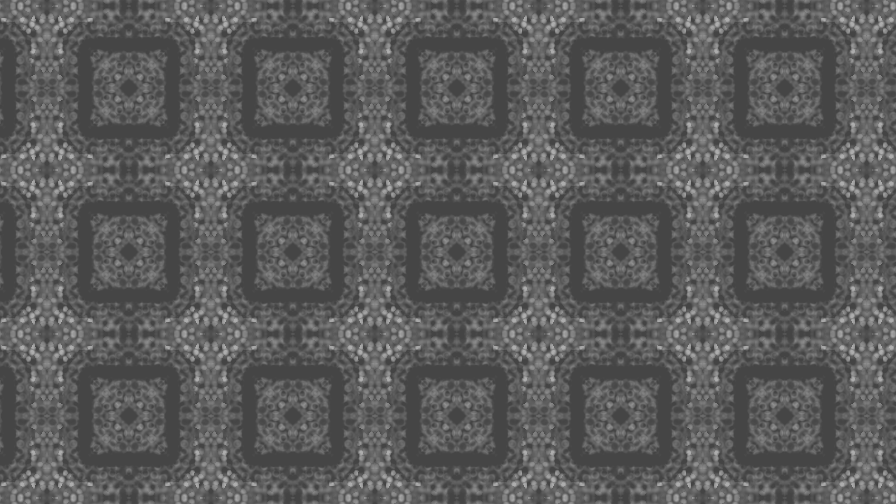
A Shadertoy shader for this pattern:

```glsl
// Grey mirrored tiles: a speckled square medallion inside a dark rounded frame,
// set in a grainy field. Each tile is folded into one quadrant, then shaded
// with distance functions, gradient noise and jittered cell spots.

#define TILE 0.3253          // tile period in canvas heights
#define SHIFT_X 0.0175       // tile centre offset from canvas centre
#define FRAME_OUT 0.62       // half sizes, where 1 is half a tile
#define FRAME_IN 0.465
#define HALO_OUT 0.79
#define GRAIN_FREQ 14.0
#define RING_FREQ 8.0
#define GRAIN_GAIN 0.36
#define MOTTLE_GAIN 0.30
#define FRAME_TONE 0.272

vec2 hash2(vec2 p) {
    p = vec2(dot(p, vec2(127.1, 311.7)), dot(p, vec2(269.5, 183.3)));
    return fract(sin(p) * 43758.5);
}

float gradientNoise(vec2 p) {
    vec2 i = floor(p), f = fract(p);
    vec2 u = f * f * (3.0 - 2.0 * f), e = vec2(1, 0);
    float a = dot(hash2(i) * 2.0 - 1.0, f);
    float b = dot(hash2(i + e.xy) * 2.0 - 1.0, f - e.xy);
    float c = dot(hash2(i + e.yx) * 2.0 - 1.0, f - e.yx);
    float d = dot(hash2(i + e.xx) * 2.0 - 1.0, f - e.xx);
    return mix(mix(a, b, u.x), mix(c, d, u.x), u.y);
}

// Distance to the nearest jittered spot, and that spot's random value.
vec2 cellSpot(vec2 p) {
    vec2 cell = floor(p), best = vec2(9.0, 0.0);
    for (int y = -1; y <= 1; y++)
    for (int x = -1; x <= 1; x++) {
        vec2 id = cell + vec2(x, y);
        vec2 h = hash2(id);
        float d = length(id + 0.1 + 0.8 * h - p);
        if (d < best.x) best = vec2(d, fract(h.x * 7.3 + h.y * 3.1));
    }
    return best;
}

float roundBox(vec2 p, float halfSize, float radius) {
    vec2 d = abs(p) - halfSize + radius;
    return length(max(d, 0.0)) + min(max(d.x, d.y), 0.0) - radius;
}

float inside(float d, float soft) {
    return 1.0 - smoothstep(-soft, soft, d);
}

float spot(vec2 p, vec2 centre, vec2 radius) {
    return 1.0 - smoothstep(0.5, 1.2, length((p - centre) / radius));
}

float ringTexture(vec2 p) {
    vec2 s = cellSpot(p * RING_FREQ);
    return smoothstep(0.17, 0.0, abs(s.x - 0.32)) * (0.4 + 0.6 * s.y);
}

// Bright grains over dark mottling, sparser beside the vertical axis.
float fieldTone(vec2 q) {
    vec2 s = cellSpot(q * GRAIN_FREQ);
    float grain = smoothstep(0.75, 0.2, s.x) * s.y * sqrt(s.y);
    float density = mix(0.35, 1.0, smoothstep(0.25, 0.45, q.x));
    density *= mix(0.8, 1.0, smoothstep(0.3, 0.7, q.y));
    float tone = 0.345 + MOTTLE_GAIN * gradientNoise(q * 13.0 + 4.7);
    tone += 0.10 * gradientNoise(q * 5.0 + 9.2);
    return tone + GRAIN_GAIN * grain * density - 0.03 * (1.0 - density);
}

float haloTone(vec2 q) {
    float tone = 0.325 + 0.8 * MOTTLE_GAIN * gradientNoise(q * 15.0 + 2.3);
    return tone + 0.08 * ringTexture(q + 3.1);
}

// m is folded on the diagonal, so the medallion has eightfold symmetry.
float medallionTone(vec2 m) {
    float tone = 0.35 + 0.8 * MOTTLE_GAIN * gradientNoise(m * 18.0 + 6.4);
    tone += 0.10 * ringTexture(m + 1.7);
    tone += 0.22 * spot(m, vec2(0.145, 0.13), vec2(0.04));
    tone += 0.14 * spot(m, vec2(0.21, 0.04), vec2(0.045, 0.025));
    tone += 0.06 * spot(m, vec2(0.30, 0.25), vec2(0.06));
    float diamond = inside(m.x + m.y - 0.125, 0.025);
    return mix(tone, FRAME_TONE, diamond);
}

void mainImage(out vec4 fragColor, in vec2 fragCoord) {
    vec2 uv = (fragCoord - 0.5 * iResolution.xy) / iResolution.y;
    vec2 p = (uv - vec2(SHIFT_X, 0.0)) / TILE;
    vec2 q = abs(fract(p + 0.5) - 0.5) * 2.0;
    vec2 m = vec2(max(q.x, q.y), min(q.x, q.y));
    float soft = max(0.02, 1.5 / (iResolution.y * TILE));
    float ragged = gradientNoise(m * 22.0 + 8.1);

    // Field, halo and the dark arcs at the halo corners
    float halo = roundBox(q, HALO_OUT, 0.32) + 0.07 * ragged;
    float tone = mix(fieldTone(q), haloTone(q), inside(halo, 0.04));
    float arc = inside(abs(halo) - 0.02, 0.02) * smoothstep(0.35, 0.6, m.y);
    tone -= 0.08 * arc;

    // Frame and medallion, whose sides bow slightly inward
    float frame = roundBox(q, FRAME_OUT, 0.19) + 0.04 * ragged;
    tone = mix(tone, FRAME_TONE, inside(frame, soft));
    float bow = 0.025 * smoothstep(0.42, 0.2, m.y);
    float square = m.x - FRAME_IN + bow + 0.04 * ragged;
    tone = mix(tone, medallionTone(m), inside(square, soft));

    // Paired dark ovals along both axes
    for (int i = 0; i < 3; i++) {
        vec2 centre = vec2(0.37 + 0.24 * float(i) + 0.08 * step(1.0, float(i)), 0.075);
        tone = mix(tone, FRAME_TONE, 0.85 * spot(m, centre, vec2(0.06, 0.05)));
    }
    fragColor = vec4(vec3(clamp(tone, 0.265, 0.68)), 1.0);
}
```
